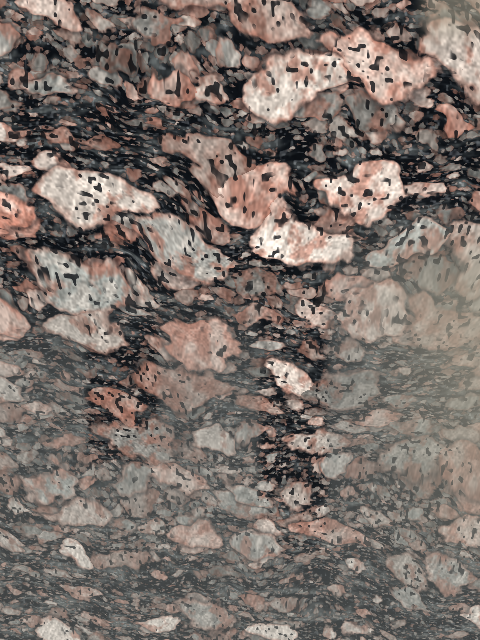
Reproduce this texture procedurally as a Shadertoy shader.

```glsl
// Polished augen gneiss: pink feldspar lenses in a dark foliated matrix, under a hazy reflection.

const vec3 BLACK = vec3(0.055, 0.068, 0.085);
const vec3 SLATE = vec3(0.36, 0.38, 0.38);
const vec3 CREAM = vec3(0.93, 0.88, 0.83);
const vec3 PINK = vec3(0.86, 0.66, 0.59);
const vec3 ROSE = vec3(0.66, 0.42, 0.35);
const vec3 GREY = vec3(0.60, 0.62, 0.60);
const vec3 COOL_HAZE = vec3(0.53, 0.54, 0.52);
const vec3 WARM_HAZE = vec3(0.69, 0.66, 0.58);
const vec2 LARGEST_CELL = vec2(0.165, 0.098);
const float CELL_RATIO = 0.53;   // size of each grain layer relative to the next larger
const int LAYERS = 5;
const float FOLIATION_TILT = 0.13;
const float FAR_SCALE = 1.65;    // how much smaller the grains get at the bottom

float hash(vec2 p) {
    vec3 a = fract(p.xyx * 0.1031);
    a += dot(a, a.yzx + 33.33);
    return fract((a.x + a.y) * a.z);
}

float noise(vec2 p) {
    vec2 i = floor(p), f = fract(p);
    f = f * f * (3.0 - 2.0 * f);
    return mix(mix(hash(i), hash(i + vec2(1, 0)), f.x),
               mix(hash(i + vec2(0, 1)), hash(i + vec2(1, 1)), f.x), f.y);
}

float fbm(vec2 p) {
    float sum = 0.0, amp = 0.53;
    for (int i = 0; i < 4; i++) {
        sum += amp * noise(p);
        p = mat2(1.6, 1.2, -1.2, 1.6) * p + 17.3;
        amp *= 0.5;
    }
    return sum;
}

// Streaks stay parallel to x because the octaves are not rotated.
float streaks(vec2 p) {
    return 0.5 * noise(p) + 0.3 * noise(p * 2.1 + 9.7) + 0.2 * noise(p * 4.3 + 31.1);
}

// Nearest lens of a jittered grid: x = distance (1 at the rim), y = identity.
vec2 nearestLens(vec2 q, vec2 cell, float density, float seed) {
    vec2 g = q / cell;
    g += 0.75 * (vec2(fbm(g * 1.7 + seed), fbm(g * 1.7 + seed + 50.0)) - 0.5);
    vec2 base = floor(g), best = vec2(9.0, 0.0);
    for (int y = -1; y <= 1; y++)
    for (int x = -1; x <= 1; x++) {
        vec2 id = base + vec2(x, y);
        vec2 key = id + seed * 7.0 + 200.0;
        if (hash(key + 3.1) > density) continue;
        vec2 jitter = vec2(hash(key + 11.7), hash(key + 23.9)) - 0.5;
        vec2 v = g - id - 0.5 - 0.6 * jitter;
        v.y += v.x * 0.6 * (hash(key + 41.3) - 0.5);
        float size = mix(0.32, 0.60, hash(key + 57.1));
        v /= size * vec2(1.0, mix(0.65, 1.0, hash(key + 71.9)));
        float d = 0.6 * length(v) + 0.4 * (abs(v.y) + v.x * v.x);
        if (d < best.x) best = vec2(d, hash(key + 89.3));
    }
    return best;
}

// Mottled mineral colour with cleavage lines, dark specks and a rosy rim.
vec3 feldspar(vec2 q, vec2 lens, float smallness) {
    float kind = fract(lens.y * 17.0), tone = fract(lens.y * 43.0);
    vec3 col = mix(CREAM, PINK, smoothstep(0.1, 0.9, kind));
    col = mix(col, GREY, step(0.74 - 0.2 * smallness, lens.y) * 0.85);
    float mottle = fbm(q * 38.0 + kind * 20.0);
    col = mix(col, CREAM, smoothstep(0.48, 0.68, mottle) * 0.55);
    col = mix(col, ROSE, smoothstep(0.48, 0.28, mottle) * 0.6);
    col = mix(col, ROSE, smoothstep(0.72, 1.02, lens.x) * 0.5);
    col *= 0.86 + 0.28 * noise(mat2(0.9, 0.4, -0.4, 0.9) * q * vec2(190.0, 60.0));
    float speck = smoothstep(0.68, 0.80, noise(q * 135.0)) * smoothstep(0.40, 0.56, fbm(q * 23.0));
    col = mix(col, BLACK, speck * 0.8);
    return col * mix(1.0, 0.74, smallness) * (0.74 + 0.34 * tone);
}

// Soft-edged rectangle, 1 inside.
float softBox(vec2 p, vec2 lo, vec2 hi, vec2 blur) {
    vec2 m = smoothstep(lo - blur, lo + blur, p) * smoothstep(hi + blur, hi - blur, p);
    return m.x * m.y;
}

void mainImage(out vec4 fragColor, in vec2 fragCoord) {
    vec2 uv = fragCoord / iResolution.xy;
    vec2 p = fragCoord / iResolution.y;

    // Perspective shrink towards the bottom, then tilted, wavy foliation
    float zoom = mix(FAR_SCALE, 1.0, smoothstep(0.0, 0.85, p.y));
    vec2 q = vec2((p.x - 0.375) * zoom, p.y * mix(FAR_SCALE, 1.15, p.y)) + 2.0;
    q.y += FOLIATION_TILT * q.x + 0.11 * (fbm(q * vec2(3.5, 4.5)) - 0.5);

    // Dark matrix with grey streaks and mica glints
    vec3 col = mix(BLACK, SLATE, smoothstep(0.40, 0.82, streaks(q * vec2(22.0, 75.0))));
    col += 0.20 * smoothstep(0.62, 0.95, noise(q * vec2(170.0, 290.0)));

    // Lenses, small to large; dark bands hold fewer small grains
    float rich = smoothstep(0.32, 0.60, fbm(q * vec2(3.0, 10.0) + 5.0));
    for (int i = LAYERS - 1; i >= 0; i--) {
        float smallness = float(i) / float(LAYERS - 1);
        vec2 cell = LARGEST_CELL * pow(CELL_RATIO, float(i));
        float density = mix(0.50, 0.66, smallness);
        vec2 lens = nearestLens(q, cell, density, float(i) * 13.0 + 4.0);
        lens.x += 0.38 * (1.0 - rich) * smoothstep(0.0, 0.5, smallness);
        lens.x += 0.25 * (1.0 - smallness) * smoothstep(0.5, 0.1, uv.y);
        lens.x += 0.22 * (fbm(q * 65.0) - 0.5);
        float soft = 0.06 + zoom / (iResolution.y * cell.y);
        float cover = smoothstep(1.0 + soft, 1.0 - soft, lens.x);
        float shadow = smoothstep(1.35, 1.0, lens.x) * (1.0 - smallness);
        col = mix(col, BLACK, 0.45 * shadow);
        col = mix(col, feldspar(q, lens, smallness), cover * mix(0.97, 0.78, smallness));
    }
    col *= 0.84 + 0.32 * noise(q * 250.0);

    // Reflected haze, broken by two dark upright bars
    float haze = 0.43 * smoothstep(0.60, 0.40, uv.y - 0.12 * smoothstep(0.5, 0.8, uv.x));
    float bars = softBox(uv, vec2(0.18, 0.28), vec2(0.33, 0.50), vec2(0.012, 0.03));
    bars = max(bars, softBox(uv, vec2(0.54, 0.16), vec2(0.68, 0.66), vec2(0.015, 0.09)));
    haze *= 1.0 - 0.9 * bars;
    float glow = smoothstep(0.66, 1.0, uv.x) * smoothstep(0.68, 0.54, uv.y) * smoothstep(0.0, 0.5, uv.y);
    float corner = softBox(uv, vec2(0.88, 0.95), vec2(1.2), vec2(0.03));
    col = mix(col, COOL_HAZE, haze);
    col = mix(col, WARM_HAZE, max(0.50 * glow, 0.55 * corner));
    fragColor = vec4(clamp(col, 0.0, 1.0), 1.0);
}
```
